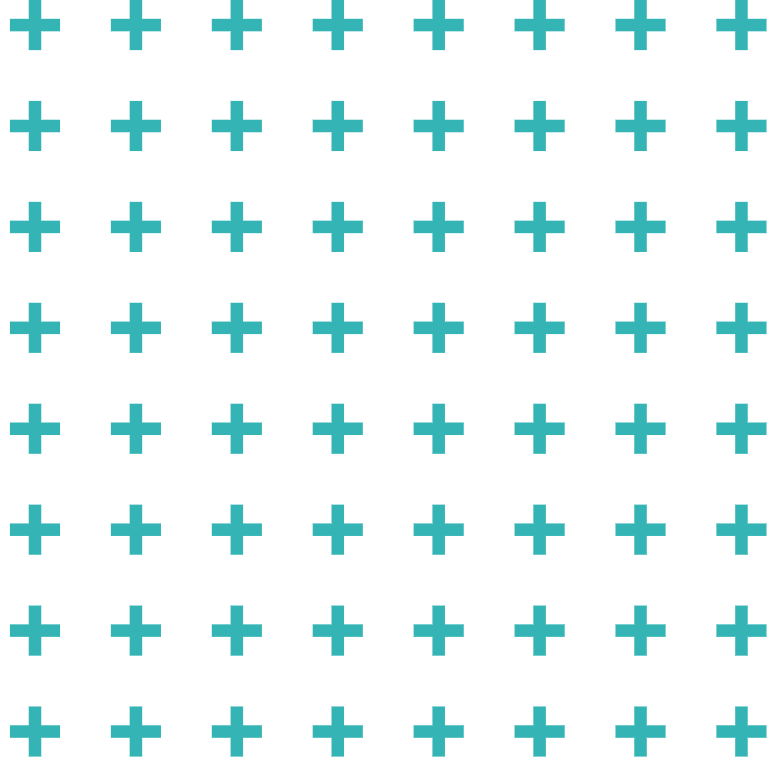
Give the GLSL for this pattern, as a WebGL 1 fragment shader.

```glsl
precision highp float;
// Regular grid of teal plus signs on a white ground.

uniform vec2 u_resolution;

// Lengths are fractions of the canvas height.
const float PITCH = 0.1321;
const vec2 FIRST_CENTER = vec2(0.0458, 0.0425);
const float ARM_LENGTH = 0.0328;
const float ARM_HALF_WIDTH = 0.0082;
const vec3 GROUND_COLOR = vec3(1.0);
const vec3 PLUS_COLOR = vec3(0.204, 0.706, 0.710);

// Signed distance to an axis-aligned box centred on the origin.
float boxDistance(vec2 p, vec2 halfSize) {
  vec2 d = abs(p) - halfSize;
  return length(max(d, 0.0)) + min(max(d.x, d.y), 0.0);
}

// Union of a horizontal and a vertical bar.
float plusDistance(vec2 p) {
  vec2 bar = vec2(ARM_LENGTH, ARM_HALF_WIDTH);
  return min(boxDistance(p, bar), boxDistance(p, bar.yx));
}

void main() {
  vec2 uv = gl_FragCoord.xy / u_resolution.y;
  float pixel = 1.0 / u_resolution.y;

  // Position relative to the nearest grid centre.
  vec2 cell = (fract((uv - FIRST_CENTER) / PITCH + 0.5) - 0.5) * PITCH;

  // One-pixel edge coverage.
  float coverage = clamp(0.5 - plusDistance(cell) / pixel, 0.0, 1.0);
  gl_FragColor = vec4(mix(GROUND_COLOR, PLUS_COLOR, coverage), 1.0);
}
```
